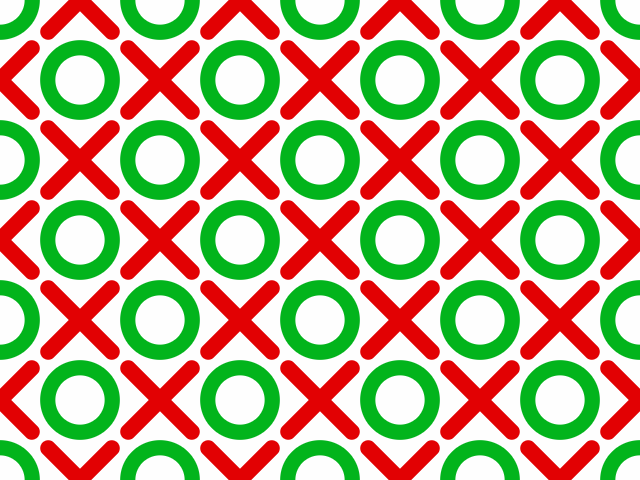
A Shadertoy shader for this pattern:

```glsl
const vec2 CELLS = vec2(8.0, 6.0);   // even counts keep the checkerboard seamless
const vec3 PAPER = vec3(0.995);
const vec3 RED = vec3(0.885, 0.005, 0.01);
const vec3 GREEN = vec3(0.008, 0.705, 0.11);

// Signed distance to a ring of given mid radius and half stroke width
float ringDistance(vec2 p, float radius, float halfWidth) {
    return abs(length(p) - radius) - halfWidth;
}

// Signed distance to a diagonal cross with round caps centred at (+-reach, +-reach)
float crossDistance(vec2 p, float reach, float halfWidth) {
    p = abs(p);
    float along = min(0.5 * (p.x + p.y), reach);
    return length(p - along) - halfWidth;
}

// Coverage of a shape, smoothed over one pixel
float coverage(float dist, float pixel) {
    return clamp(0.5 - dist / pixel, 0.0, 1.0);
}

void mainImage(out vec4 fragColor, in vec2 fragCoord) {
    vec2 grid = fragCoord / iResolution.xy * CELLS;
    float pixel = CELLS.y / iResolution.y;

    // Cells are centred on whole grid points, so edge shapes wrap in halves
    vec2 cell = floor(grid + 0.5);
    vec2 p = grid - cell;
    bool isRing = mod(cell.x + cell.y, 2.0) < 0.5;

    // Alternate rings and crosses
    float dist = isRing ? ringDistance(p, 0.403, 0.095)
                        : crossDistance(p, 0.397, 0.1);
    vec3 ink = isRing ? GREEN : RED;

    fragColor = vec4(mix(PAPER, ink, coverage(dist, pixel)), 1.0);
}
```
